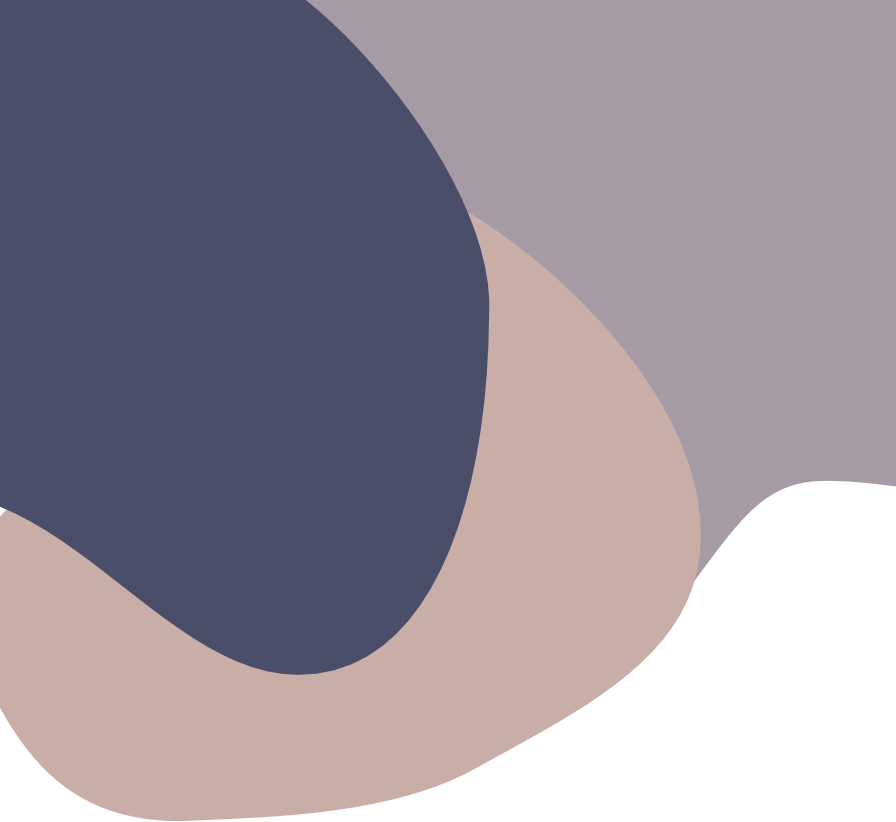
Write a WebGL 2 fragment shader that draws this background.

```glsl
#version 300 es
precision highp float;
// Three overlapping flat organic blobs (lilac, sand, navy) on a white ground.

uniform vec2 u_resolution;
out vec4 fragColor;

const vec3 WHITE = vec3(1.0);
const vec3 LILAC = vec3(0.651, 0.608, 0.647);
const vec3 SAND = vec3(0.788, 0.678, 0.655);
const vec3 NAVY = vec3(0.290, 0.306, 0.412);
const int CURVE_STEPS = 20;

// A closed path seen from one point: pen position, squared distance, side.
struct Outline {
    vec2 pen;
    float dist2;
    float side;
};

Outline moveTo(vec2 start) {
    return Outline(start, 1e3, 1.0);
}

// Straight edge: keep the nearest distance, flip the side at each crossing.
void lineTo(inout Outline o, vec2 p, vec2 end) {
    vec2 edge = end - o.pen;
    vec2 rel = p - o.pen;
    float along = clamp(dot(rel, edge) / max(dot(edge, edge), 1e-12), 0.0, 1.0);
    vec2 gap = rel - edge * along;
    o.dist2 = min(o.dist2, dot(gap, gap));
    bool spans = (o.pen.y > p.y) != (end.y > p.y);
    if (spans && rel.x < edge.x * rel.y / edge.y) o.side = -o.side;
    o.pen = end;
}

vec2 bezier(vec2 a, vec2 b, vec2 c, vec2 d, float t) {
    float s = 1.0 - t;
    return s * s * s * a + 3.0 * s * t * (s * b + t * c) + t * t * t * d;
}

// Cubic edge, flattened into short chords.
void curveTo(inout Outline o, vec2 p, vec2 b, vec2 c, vec2 d) {
    vec2 a = o.pen;
    for (int i = 1; i <= CURVE_STEPS; i++) {
        lineTo(o, p, bezier(a, b, c, d, float(i) / float(CURVE_STEPS)));
    }
}

float signedDistance(Outline o) {
    return o.side * sqrt(o.dist2);
}

float lilacField(vec2 p) {
    vec2 start = vec2(0.837, 0.283);
    Outline o = moveTo(start);
    curveTo(o, p, vec2(0.901, 0.368), vec2(0.929, 0.415), vec2(1.004, 0.415));
    curveTo(o, p, vec2(1.050, 0.415), vec2(1.089, 0.408), vec2(1.135, 0.402));
    lineTo(o, p, vec2(1.135, 1.080));
    lineTo(o, p, vec2(0.284, 1.080));
    lineTo(o, p, vec2(0.284, 0.574));
    lineTo(o, p, start);
    return signedDistance(o);
}

float sandBlob(vec2 p) {
    vec2 start = vec2(0.563, 0.746);
    Outline o = moveTo(start);
    curveTo(o, p, vec2(0.702, 0.663), vec2(0.855, 0.500), vec2(0.8525, 0.347));
    curveTo(o, p, vec2(0.8525, 0.2045), vec2(0.709, 0.138), vec2(0.582, 0.067));
    curveTo(o, p, vec2(0.475, 0.006), vec2(0.319, 0.006), vec2(0.220, 0.001));
    curveTo(o, p, vec2(0.1135, 0.001), vec2(0.050, 0.048), vec2(0.0, 0.139));
    curveTo(o, p, vec2(-0.050, 0.233), vec2(-0.043, 0.340), vec2(0.014, 0.385));
    lineTo(o, p, start);
    return signedDistance(o);
}

float navyBlob(vec2 p) {
    vec2 start = vec2(-0.100, 1.082);
    Outline o = moveTo(start);
    lineTo(o, p, vec2(0.268, 1.082));
    lineTo(o, p, vec2(0.372, 1.000));
    curveTo(o, p, vec2(0.475, 0.918), vec2(0.603, 0.744), vec2(0.595, 0.616));
    curveTo(o, p, vec2(0.593, 0.375), vec2(0.518, 0.179), vec2(0.363, 0.179));
    curveTo(o, p, vec2(0.234, 0.179), vec2(0.128, 0.332), vec2(0.0, 0.3835));
    lineTo(o, p, vec2(-0.100, 0.424));
    lineTo(o, p, start);
    return signedDistance(o);
}

// Paint a shape over the base with an edge one pixel soft.
vec3 paint(vec3 base, vec3 ink, float dist, float pixel) {
    return mix(base, ink, clamp(0.5 - dist / pixel, 0.0, 1.0));
}

void main() {
    // Units of canvas height, origin at the lower left.
    float pixel = 1.0 / u_resolution.y;
    vec2 p = gl_FragCoord.xy * pixel;

    // Layers from back to front.
    vec3 color = paint(WHITE, LILAC, lilacField(p), pixel);
    color = paint(color, SAND, sandBlob(p), pixel);
    color = paint(color, NAVY, navyBlob(p), pixel);
    fragColor = vec4(color, 1.0);
}
```
